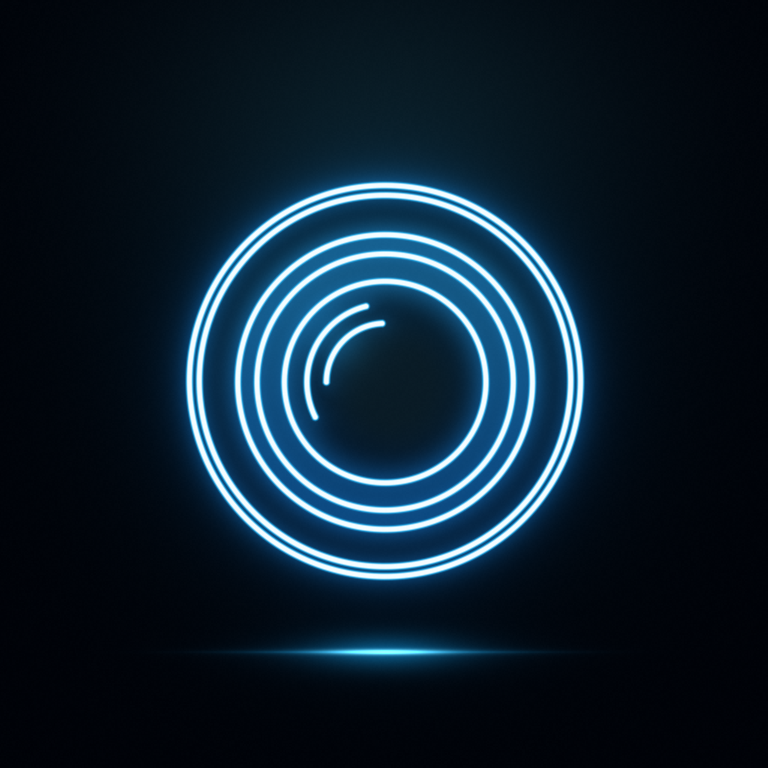
Reproduce this background procedurally as a Shadertoy shader.

```glsl
float ringDistance(vec2 p, float radius) {
    return abs(length(p) - radius);
}

// Distance to a round-capped arc, centred on the angle middle
float arcDistance(vec2 p, float radius, float middle, float halfSpan) {
    float c = cos(middle), s = sin(middle);
    p = vec2(c * p.x + s * p.y, abs(c * p.y - s * p.x));
    vec2 tip = radius * vec2(cos(halfSpan), sin(halfSpan));
    return atan(p.y, p.x) < halfSpan ? ringDistance(p, radius) : length(p - tip);
}

float grain(vec2 p) {
    return fract(sin(dot(p, vec2(12.99, 78.23))) * 43758.5);
}

vec3 backdrop(vec2 uv) {
    vec2 q = (uv - vec2(0.5, 0.68)) / vec2(0.43, 0.5);
    vec3 color = mix(vec3(0.0, 0.008, 0.03), vec3(0.012, 0.075, 0.115), exp(-dot(q, q) * 1.5));
    vec2 top = (uv - vec2(0.5, 0.86)) / vec2(0.3, 0.2);
    return color + vec3(0.025, 0.045, 0.045) * exp(-dot(top, top));
}

// Thin horizontal light with a soft halo
vec3 floorFlare(vec2 p) {
    float x = abs(p.x), y = abs(p.y);
    float streak = exp(-x * x / 0.025) * exp(-y / 0.0025);
    float core = exp(-x * x / 0.0045 - y * y / 0.000012);
    float halo = exp(-x * x / 0.022) * exp(-y / 0.018);
    float bloom = exp(-x * x / 0.008 - y * y / 0.0005);
    return vec3(0.05, 0.38, 0.52) * streak + vec3(0.55, 0.65, 0.55) * core
         + vec3(0.01, 0.15, 0.24) * halo + vec3(0.02, 0.18, 0.25) * bloom;
}

void mainImage(out vec4 fragColor, in vec2 fragCoord) {
    vec2 uv = fragCoord / iResolution.xy;
    float pixel = 1.0 / iResolution.y;
    vec2 p = uv - vec2(0.5015, 0.5025);
    vec2 rim = uv - vec2(0.5013, 0.504);
    float r = length(p);
    vec3 color = backdrop(uv);

    // Blue glass between the rings and the dark lens
    float disc = 1.0 - smoothstep(0.249, 0.256, length(rim));
    float band = smoothstep(0.085, 0.145, r) * (1.0 - smoothstep(0.18, 0.225, r));
    float upper = smoothstep(-0.2, 0.2, p.y);
    color = mix(color, mix(vec3(0.015, 0.09, 0.17), vec3(0.025, 0.13, 0.20), upper), disc);
    color += band * mix(vec3(0.018, 0.11, 0.19), vec3(0.045, 0.16, 0.22), upper);
    float lens = 1.0 - smoothstep(0.04, 0.115, length(p - vec2(0.012, -0.005)));
    color = mix(color, vec3(0.04, 0.105, 0.14), lens * 0.85);
    vec2 shine = p - vec2(-0.062, 0.058);
    color += vec3(0.03, 0.13, 0.18) * exp(-dot(shine, shine) / 0.0018);

    // Neon tubes
    float radii[5] = float[5](0.2546, 0.2418, 0.1918, 0.1668, 0.1312);
    float nearest = 1.0, glow = 0.0;
    for (int i = 0; i < 5; i++) {
        float d = ringDistance(i < 2 ? rim : p, radii[i]);
        nearest = min(nearest, d);
        glow += (i < 2 ? 0.31 : 0.24) * exp(-d / 0.014);
    }
    float arcs = min(arcDistance(p, 0.1018, 2.712, 0.894),
                     arcDistance(p, 0.0765, 2.382, 0.759));
    nearest = min(nearest, arcs);
    glow += 0.22 * exp(-arcs / 0.014);
    color += vec3(0.07, 0.42, 0.70) * glow;

    // Wide halo outside the rim
    float outside = max(length(rim) - 0.2546, 0.0);
    color += vec3(0.005, 0.07, 0.13) * exp(-outside / 0.04) * (1.0 - disc);

    color += floorFlare(uv - vec2(0.501, 0.151));

    // Cyan sheath, then white core
    float sheath = 1.0 - smoothstep(0.0043 - pixel, 0.0053 + pixel, nearest);
    float core = 1.0 - smoothstep(0.0031 - pixel, 0.0036 + pixel, nearest);
    color = mix(color, vec3(0.08, 0.66, 0.92), sheath);
    color = mix(color, vec3(0.96, 0.99, 1.0), core);

    color += (grain(floor(uv * 512.0)) - 0.5) * 0.008;
    fragColor = vec4(clamp(color, 0.0, 1.0), 1.0);
}
```
